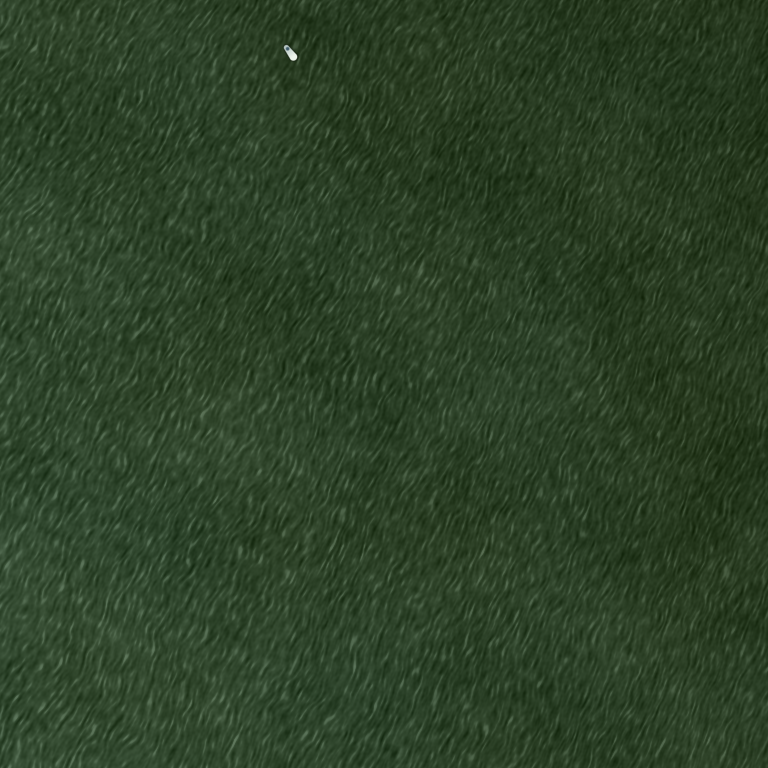
Reproduce this texture procedurally as a three.js fragment shader.

```glsl
// Dark green open water seen from above, with fine slanted ripples and one tiny white boat.
varying vec2 vUv;

vec2 hashGradient(vec2 cell) {
  vec3 h = fract(cell.xyx * vec3(0.1031, 0.1030, 0.0973));
  h += dot(h, h.yzx + 33.33);
  float angle = 6.2832 * fract((h.x + h.y) * h.z);
  return vec2(cos(angle), sin(angle));
}

// Gradient noise, roughly -0.7 to 0.7
float gradientNoise(vec2 p) {
  vec2 i = floor(p);
  vec2 f = p - i;
  vec2 u = f * f * f * (f * (f * 6.0 - 15.0) + 10.0);
  float a = dot(hashGradient(i), f);
  float b = dot(hashGradient(i + vec2(1.0, 0.0)), f - vec2(1.0, 0.0));
  float c = dot(hashGradient(i + vec2(0.0, 1.0)), f - vec2(0.0, 1.0));
  float d = dot(hashGradient(i + vec2(1.0, 1.0)), f - vec2(1.0, 1.0));
  return mix(mix(a, b, u.x), mix(c, d, u.x), u.y);
}

// Turns p so that x runs across and y along the given direction
vec2 alignTo(vec2 p, float angle) {
  vec2 along = vec2(cos(angle), sin(angle));
  return vec2(dot(p, vec2(along.y, -along.x)), dot(p, along));
}

// Evenly spaced wave trains broken up by noise, finer towards the upper right
float rippleHeight(vec2 uv) {
  vec2 p = uv * (1.0 + 0.12 * uv);
  vec2 q = alignTo(p, 1.13);
  q.x += 0.016 * gradientNoise(p * 6.0 + 3.0);
  q.x += 0.003 * gradientNoise(p * 34.0 + 17.0);
  float phase = 600.0 * q.x + 7.0 * gradientNoise(q * vec2(48.0, 30.0) + 200.0);
  float train = sin(phase) * (0.8 + 1.2 * gradientNoise(q * vec2(60.0, 35.0) + 250.0));
  float broad = gradientNoise(q * vec2(110.0, 34.0) + 40.0);
  float middle = gradientNoise(q * vec2(170.0, 46.0) + 90.0);
  float fine = gradientNoise(q * vec2(240.0, 90.0) + 140.0);
  return train * 0.24 + broad * 0.35 + middle * 0.6 + fine * 0.45;
}

// Broad, nearly level bands of swell
float swellShade(vec2 uv) {
  vec2 q = alignTo(uv, -0.3);
  return gradientNoise(q * vec2(6.0, 3.0) + 11.0)
       + 0.7 * gradientNoise(q * vec2(9.0, 16.0) + 29.0)
       + 0.5 * gradientNoise(q * vec2(22.0, 38.0) + 63.0);
}

// Tapered hull, negative inside; t runs from stern to bow
float boatDistance(vec2 uv, out float t) {
  vec2 stern = vec2(0.373, 0.938);
  vec2 keel = vec2(0.009, -0.012);
  t = clamp(dot(uv - stern, keel) / dot(keel, keel), 0.0, 1.0);
  return length(uv - stern - keel * t) - mix(0.0034, 0.005, t);
}

void main() {
  float ripple = rippleHeight(vUv);
  float swell = swellShade(vUv);
  float patchiness = gradientNoise(vUv * 13.0 + 55.0);

  // Light falls off towards the upper right
  float falloff = dot(vUv - 0.5, vec2(0.8, 0.45));
  float light = 0.040 * swell - 0.066 * falloff;

  // Troughs, bodies and glinting crests
  float glint = smoothstep(0.15, 0.65, ripple);
  light += 0.115 * ripple * (1.0 - 0.25 * falloff);
  light += glint * (0.06 - 0.04 * falloff + 0.05 * patchiness);
  light += 0.02 * gradientNoise(vUv * 230.0);

  vec3 water = vec3(0.170, 0.25, 0.149) + light * vec3(0.95, 1.0, 0.98);

  // Browner in the dark corner, cooler in drifting patches
  water += vec3(0.012, -0.004, -0.008) * falloff;
  water += vec3(-0.006, 0.0, 0.007) * gradientNoise(vUv * 5.0 + 71.0);

  // Boat with a shaded cabin near the stern
  float t;
  float hull = boatDistance(vUv, t);
  float cabin = length(vUv - vec2(0.3745, 0.9365)) - 0.002;
  vec3 paint = mix(vec3(0.72, 0.78, 0.77), vec3(0.93, 0.96, 0.92), t);
  paint = mix(vec3(0.25, 0.36, 0.42), paint, smoothstep(-0.001, 0.0015, cabin));
  water = mix(water, water * 0.75, 1.0 - smoothstep(0.0, 0.003, hull));
  water = mix(paint, water, smoothstep(-0.001, 0.001, hull));

  gl_FragColor = vec4(water, 1.0);
}
```
